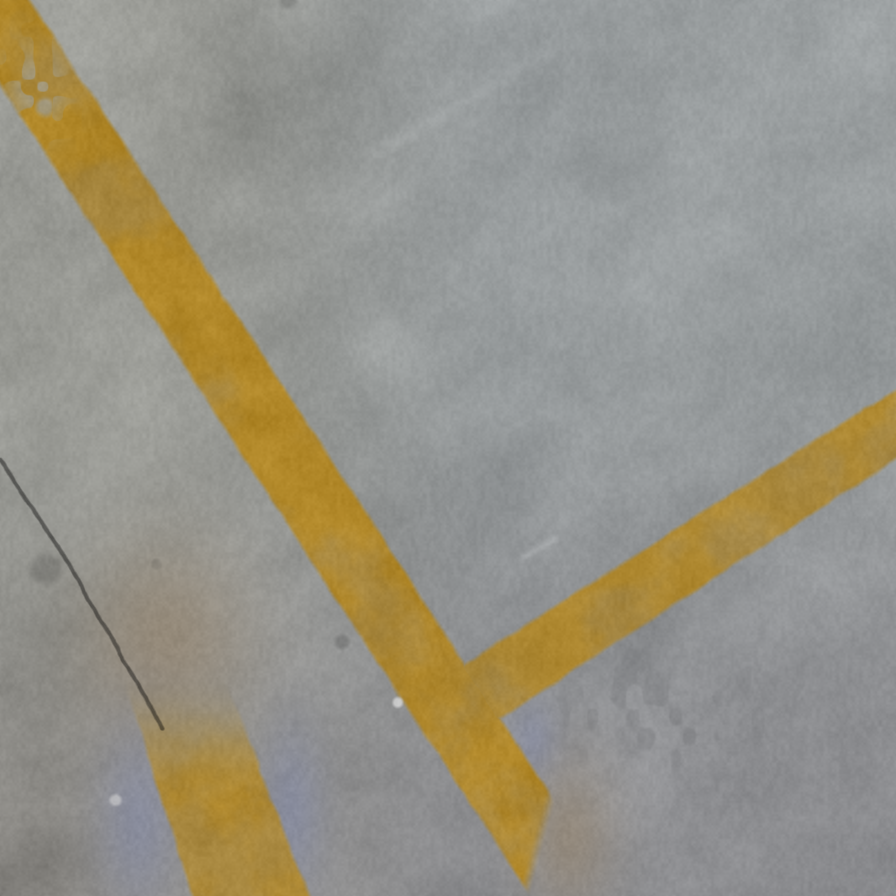
Reproduce this texture procedurally as a Shadertoy shader.

```glsl
// Worn yellow floor stripes on mottled grey concrete, with a thin crack and hazy stains.
const vec3 CONCRETE_WARM = vec3(0.592, 0.596, 0.575);
const vec3 CONCRETE_COOL = vec3(0.585, 0.603, 0.608);
const vec3 CONCRETE_LOW_LEFT = vec3(0.550, 0.542, 0.525);
const vec3 CONCRETE_LOW_RIGHT = vec3(0.545, 0.548, 0.560);
const vec3 PAINT = vec3(0.690, 0.528, 0.155);
const vec3 PAINT_WORN = vec3(0.625, 0.530, 0.320);
const vec3 RUST_HAZE = vec3(0.575, 0.510, 0.420);
const vec3 BLUE_HAZE = vec3(0.520, 0.545, 0.650);
const float EDGE_SOFTNESS = 0.0035;
const float EDGE_WOBBLE = 0.005;
const float MOTTLE = 0.13;
const float GRAIN = 0.055;

float hash(vec2 p) {
    vec3 q = fract(vec3(p.xyx) * 0.1031);
    q += dot(q, q.yzx + 33.33);
    return fract((q.x + q.y) * q.z);
}

float noise(vec2 p) {
    vec2 i = floor(p), f = fract(p);
    f = f * f * (3.0 - 2.0 * f);
    return mix(mix(hash(i), hash(i + vec2(1, 0)), f.x),
               mix(hash(i + vec2(0, 1)), hash(i + vec2(1, 1)), f.x), f.y);
}

float fbm(vec2 p) {
    float sum = 0.0, amp = 0.5;
    for (int i = 0; i < 5; i++) {
        sum += amp * noise(p);
        p = mat2(1.6, 1.2, -1.2, 1.6) * p + 7.3;
        amp *= 0.5;
    }
    return sum;
}

// Signed distance to a line, positive on the left of a -> b.
float side(vec2 p, vec2 a, vec2 b) {
    vec2 d = normalize(b - a), q = p - a;
    return d.x * q.y - d.y * q.x;
}

float segment(vec2 p, vec2 a, vec2 b) {
    vec2 q = p - a, d = b - a;
    return length(q - d * clamp(dot(q, d) / dot(d, d), 0.0, 1.0));
}

float blob(vec2 p, vec2 center, vec2 radius) {
    vec2 q = (p - center) / radius;
    return exp(-dot(q, q));
}

float spot(vec2 p, vec2 center, float radius) {
    return 1.0 - smoothstep(radius * 0.4, radius, length(p - center));
}

float fill(float d, float softness) {
    return smoothstep(-softness, softness, d);
}

vec3 concrete(vec2 p) {
    vec3 upper = mix(CONCRETE_WARM, CONCRETE_COOL, smoothstep(0.15, 0.6, p.x));
    vec3 lower = mix(CONCRETE_LOW_LEFT, CONCRETE_LOW_RIGHT, smoothstep(0.1, 0.6, p.x));
    vec3 col = mix(lower, upper, smoothstep(0.05, 0.62, p.y - 0.12 * p.x + 0.06));

    // Cloudy trowel marks, slanted upward to the right
    vec2 slant = mat2(0.84, -0.54, 0.54, 0.84) * p;
    col += MOTTLE * (fbm(slant * vec2(5.0, 9.0) + 3.0) - 0.48);
    col += 0.4 * MOTTLE * (fbm(p * 22.0) - 0.48);

    // Pale and dark patches
    float tone = 0.050 * blob(p, vec2(0.425, 0.605), vec2(0.055, 0.035));
    tone += 0.030 * blob(p, vec2(0.11, 0.88), vec2(0.10, 0.12));
    tone += 0.035 * blob(p, vec2(0.97, 0.94), vec2(0.05, 0.04));
    tone -= 0.050 * blob(p, vec2(0.68, 0.80), vec2(0.07, 0.035));
    tone -= 0.040 * blob(p, vec2(0.56, 0.455), vec2(0.045, 0.04));
    tone -= 0.035 * blob(p, vec2(0.26, 0.92), vec2(0.05, 0.07));
    tone -= 0.040 * blob(p, vec2(0.03, 0.05), vec2(0.10, 0.10));
    float pits = smoothstep(0.55, 0.75, noise(p * vec2(65.0, 45.0)));
    tone -= 0.050 * pits * blob(p, vec2(0.73, 0.19), vec2(0.12, 0.08));
    tone += 0.030 * exp(-pow(segment(p, vec2(0.42, 0.83), vec2(0.61, 0.94)) / 0.009, 2.0));
    tone += 0.060 * exp(-pow(segment(p, vec2(0.585, 0.378), vec2(0.62, 0.398)) / 0.004, 2.0));
    return col + tone;
}

void mainImage(out vec4 fragColor, in vec2 fragCoord) {
    vec2 p = fragCoord / iResolution.xy;
    vec3 col = concrete(p);
    vec2 q = p + EDGE_WOBBLE * (vec2(fbm(p * 45.0), fbm(p * 45.0 + 19.0)) - 0.48);

    // Stripe distances: long diagonal, its branch, and the lower stub
    float mainLeft = side(q, vec2(0.0, 0.906), vec2(0.586, 0.010));
    float mainStripe = min(mainLeft, side(q, vec2(0.609, 0.121), vec2(0.033, 1.0)));
    float branch = min(side(q, vec2(0.566, 0.203), vec2(1.0, 0.488)),
                       side(q, vec2(1.0, 0.566), vec2(0.521, 0.260)));
    branch = min(branch, mainLeft);
    float stub = min(side(q, vec2(0.215, 0.0), vec2(0.156, 0.186)) * -1.0,
                     side(q, vec2(0.345, 0.0), vec2(0.260, 0.219)));

    // Stains around the faded stripe ends
    float rust = 0.65 * blob(p, vec2(0.185, 0.285), vec2(0.085, 0.10));
    rust += 0.60 * blob(p, vec2(0.635, 0.065), vec2(0.05, 0.08));
    float blue = 0.65 * blob(p, vec2(0.155, 0.085), vec2(0.045, 0.10));
    blue += 0.65 * blob(p, vec2(0.325, 0.095), vec2(0.035, 0.09));
    blue += 0.55 * blob(p, vec2(0.595, 0.175), vec2(0.025, 0.04));
    col = mix(col, RUST_HAZE, rust);
    col = mix(col, BLUE_HAZE, blue);

    // Paint coverage with soft ends and chipped spots
    float endFade = fill(side(p, vec2(0.587, 0.010), vec2(0.609, 0.09)), 0.008);
    float cover = fill(mainStripe, EDGE_SOFTNESS) * endFade;
    cover = max(cover, 0.93 * fill(branch, EDGE_SOFTNESS));
    cover = max(cover, fill(stub, EDGE_SOFTNESS) * (1.0 - smoothstep(0.10, 0.25, p.y)));
    float chips = smoothstep(0.56, 0.68, noise(p * 62.0)) * blob(p, vec2(0.04, 0.90), vec2(0.035, 0.05));
    cover *= 1.0 - 0.7 * max(chips, spot(q, vec2(0.050, 0.880), 0.014));
    float wear = 0.55 * smoothstep(0.38, 0.70, fbm(p * 13.0 + 5.0));
    wear += 0.40 * blob(p, vec2(0.89, 0.46), vec2(0.06, 0.06)) + 0.25 * blob(p, vec2(0.54, 0.24), vec2(0.06, 0.05));
    vec3 paint = mix(PAINT, PAINT_WORN, clamp(wear, 0.0, 0.8)) + 0.09 * (fbm(p * 30.0) - 0.48);
    col = mix(col, paint, cover);

    // Crack and isolated specks
    float crack = min(segment(q, vec2(0.0, 0.488), vec2(0.078, 0.368)),
                      segment(q, vec2(0.078, 0.368), vec2(0.182, 0.186)));
    col *= 1.0 - 0.42 * (1.0 - smoothstep(0.0008, 0.0035, crack));
    float dark = spot(q, vec2(0.052, 0.365), 0.024) + spot(q, vec2(0.381, 0.284), 0.011);
    dark += spot(q, vec2(0.322, 1.0), 0.014) + 0.7 * spot(q, vec2(0.175, 0.37), 0.008);
    float pale = spot(p, vec2(0.444, 0.216), 0.008) + 0.7 * spot(p, vec2(0.129, 0.107), 0.009);
    col *= 1.0 - 0.14 * dark;
    col = mix(col, vec3(0.82), 0.85 * pale);

    // Fine grain
    col += GRAIN * (0.6 * noise(p * vec2(230.0, 150.0)) + 0.4 * noise(p * 400.0) - 0.5);
    fragColor = vec4(clamp(col, 0.0, 1.0), 1.0);
}
```
